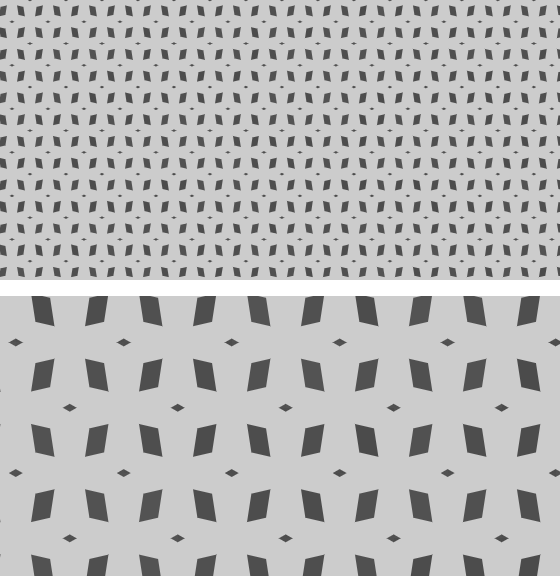
Top, the full canvas; bottom, a detail of the centre.
This pattern is drawn by a Shadertoy shader. Its source:

```glsl
// Grey lattice of mirrored slanted tiles with tiny diamonds between them

float hash(vec2 p) {
    return fract(sin(dot(p, vec2(127.1, 311.7))) * 43758.5453);
}

// Parallelogram leaning right, given by its two pairs of parallel edges
float slantedTile(vec2 p) {
    float sides = abs(dot(p, normalize(vec2(19.5, -3.0)))) - 0.0108;
    float ends = abs(dot(p, normalize(vec2(-3.0, 13.0)))) - 0.0159;
    return max(sides, ends);
}

float diamond(vec2 p, vec2 halfSize) {
    float edge = dot(abs(p), 1.0 / halfSize) - 1.0;
    return edge * halfSize.x * halfSize.y / length(halfSize);
}

void mainImage(out vec4 fragColor, in vec2 fragCoord) {
    float pixel = 1.0 / iResolution.y;
    vec2 p = fragCoord * pixel;
    p.y = 1.0 - p.y;

    // Grid counted from the top left
    vec2 cell = vec2(0.06427, 0.07773);
    vec2 grid = p / cell - vec2(0.665, 0.0);
    vec2 id = floor(grid);

    // Tiles mirror like a checkerboard
    vec2 local = (fract(grid) - 0.5) * cell;
    float parity = mod(id.x + id.y, 2.0);
    local *= vec2(parity * 2.0 - 1.0, -1.0);

    // The lowest rows are alternately taller and shorter
    float rowSign = mod(id.y, 2.0) * 2.0 - 1.0;
    local.y /= 1.0 + 0.07 * rowSign * step(8.5, id.y);
    float shape = slantedTile(local);

    // Diamonds sit on every other grid corner
    vec2 corner = floor(grid + 0.5);
    if (mod(corner.x + corner.y, 2.0) > 0.5) {
        shape = min(shape, diamond((grid - corner) * cell, vec2(0.0083, 0.0047)));
    }

    // Slight tone variation and smoothed edges
    float ink = 0.31 + 0.03 * (hash(id) - 0.5);
    float coverage = clamp(0.5 - shape / pixel, 0.0, 1.0);
    fragColor = vec4(vec3(mix(0.8, ink, coverage)), 1.0);
}
```
